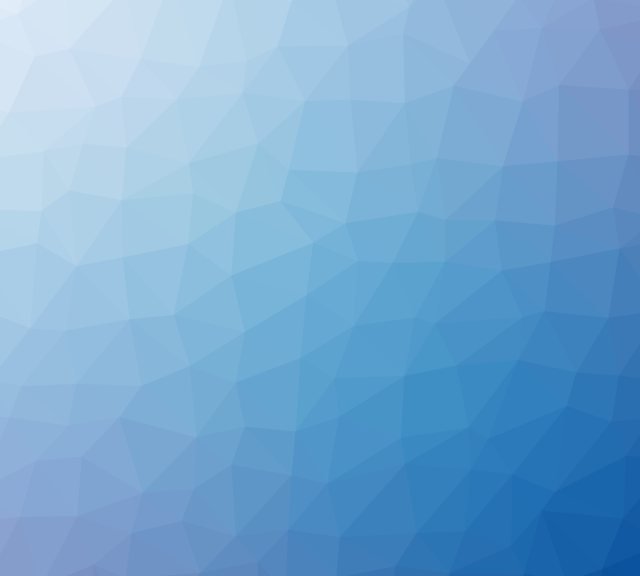
This background is drawn by a Shadertoy shader. Its source:

```glsl
// Low-poly mesh of flat triangles, shaded from pale to deep blue along both axes.

#define COLUMNS 12.0   // mesh cells across the canvas width
#define JITTER 0.75    // spread of each vertex inside its cell
#define BLEED 2.0      // cells by which the colour ramps overrun the canvas
#define SEED 17.0      // picks the arrangement of vertices

// Nine-step blue ramp, light to dark
const vec3 BLUES[9] = vec3[9](
    vec3(0.969, 0.984, 1.000), vec3(0.871, 0.922, 0.969), vec3(0.776, 0.859, 0.937),
    vec3(0.620, 0.792, 0.882), vec3(0.420, 0.682, 0.839), vec3(0.259, 0.573, 0.776),
    vec3(0.129, 0.443, 0.710), vec3(0.031, 0.318, 0.612), vec3(0.031, 0.188, 0.420));

// Linear RGB to XYZ, relative to the white point
const mat3 RGB_TO_XYZ = mat3(
    0.4339, 0.2126, 0.0177,
    0.3762, 0.7152, 0.1095,
    0.1899, 0.0722, 0.8728);

// Perceptual space: cube roots of XYZ, in which mixing equals mixing in Lab
vec3 toPerceptual(vec3 srgb) {
    vec3 linearRgb = pow((srgb + 0.055) / 1.055, vec3(2.4));
    return pow(RGB_TO_XYZ * linearRgb, vec3(1.0 / 3.0));
}

vec3 toSrgb(vec3 perceptual) {
    vec3 linearRgb = inverse(RGB_TO_XYZ) * (perceptual * perceptual * perceptual);
    return 1.055 * pow(max(linearRgb, vec3(0.0031)), vec3(1.0 / 2.4)) - 0.055;
}

vec3 ramp(float t) {
    float position = clamp(t, 0.0, 1.0) * 8.0;
    int i = min(int(position), 7);
    return mix(toPerceptual(BLUES[i]), toPerceptual(BLUES[i + 1]), position - float(i));
}

vec2 hash2(vec2 cell) {
    vec3 h = fract((cell.xyx + SEED) * vec3(0.1031, 0.1030, 0.0973));
    h += dot(h, h.yzx + 33.33);
    return fract((h.xx + h.yz) * h.zy);
}

vec2 meshVertex(vec2 cell) {
    return cell + 0.5 + JITTER * (hash2(cell) - 0.5);
}

float cross2(vec2 a, vec2 b) {
    return a.x * b.y - a.y * b.x;
}

// Signed distance to the line a-b, positive on its left
float edgeDistance(vec2 p, vec2 a, vec2 b) {
    return cross2(normalize(b - a), p - a);
}

// Adds one flat triangle, with its colour set by its middle
void addTriangle(inout vec4 sum, vec2 p, vec2 a, vec2 b, vec2 c, vec2 size, float pixel) {
    float inside = min(edgeDistance(p, a, b), min(edgeDistance(p, b, c), edgeDistance(p, c, a)));
    float coverage = clamp(0.5 + inside / pixel, 0.0, 1.0);
    if (coverage <= 0.0) return;

    vec2 middle = (a + b + c) / 3.0;
    vec2 fromTopLeft = vec2(middle.x, 0.5 * size.y - middle.y);
    vec2 t = (fromTopLeft + BLEED) / (size + 2.0 * BLEED);
    vec3 colour = toSrgb(0.5 * (ramp(t.x) + ramp(t.y)));
    sum += coverage * vec4(colour, 1.0);
}

void mainImage(out vec4 fragColor, in vec2 fragCoord) {
    // Mesh units: one per cell, with y measured from the middle of the canvas
    float pixel = COLUMNS / iResolution.x;
    vec2 size = iResolution.xy * pixel;
    vec2 p = fragCoord * pixel - vec2(0.0, 0.5 * size.y);
    vec2 base = floor(p - 0.5);
    vec4 sum = vec4(0.0);

    for (int y = -1; y <= 1; y++)
    for (int x = -1; x <= 1; x++) {
        // Corners of a warped quad, counter-clockwise
        vec2 cell = base + vec2(x, y);
        vec2 a = meshVertex(cell);
        vec2 b = meshVertex(cell + vec2(1.0, 0.0));
        vec2 c = meshVertex(cell + vec2(1.0, 1.0));
        vec2 d = meshVertex(cell + vec2(0.0, 1.0));

        // Delaunay split: the diagonal a-c is used if the angles at a and c exceed 180 degrees
        float sinOfSum = cross2(b - a, d - a) * dot(d - c, b - c)
                       + dot(b - a, d - a) * cross2(d - c, b - c);
        if (sinOfSum < 0.0) {
            addTriangle(sum, p, a, b, c, size, pixel);
            addTriangle(sum, p, a, c, d, size, pixel);
        } else {
            addTriangle(sum, p, a, b, d, size, pixel);
            addTriangle(sum, p, b, c, d, size, pixel);
        }
    }

    fragColor = vec4(sum.rgb / max(sum.a, 1e-4), 1.0);
}
```
